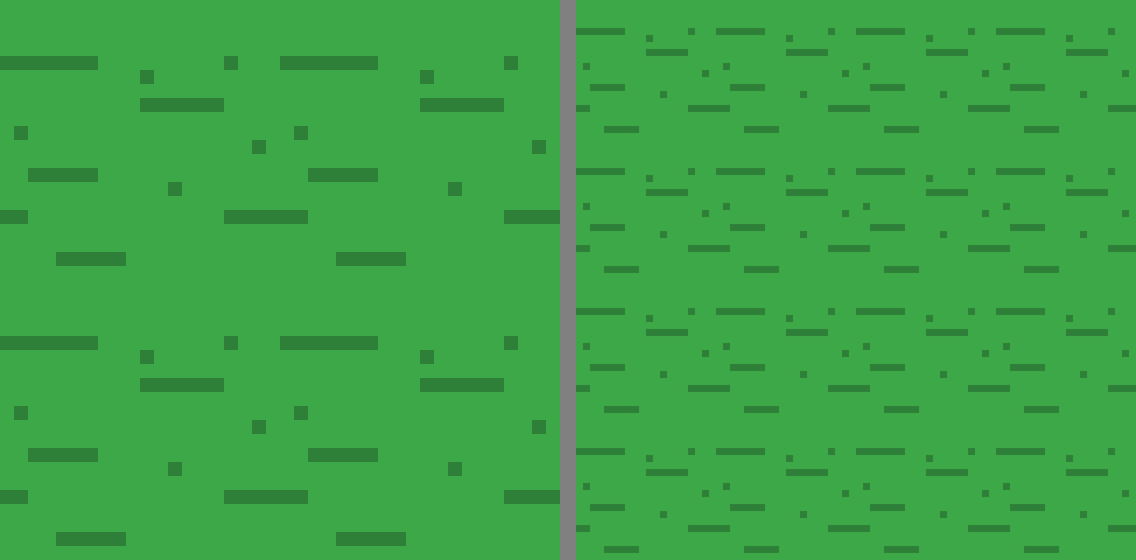
Left: one tile. Right: repeated 2 by 2.
Write a Shadertoy shader that draws this texture.

```glsl
// Blocky grass tile: dark horizontal dashes and square specks on flat green.

const float REPEATS = 2.0;      // tiles across and down the canvas
const float GRID = 20.0;        // square cells along one tile side
const float MARK_HEIGHT = 1.0;  // thickness of every mark, in cells
const vec3 GRASS = vec3(0.24, 0.66, 0.28);
const vec3 BLADE = vec3(0.18, 0.50, 0.22);

// Dashes: left column, bottom row, length, all in cells.
const int DASH_COUNT = 5;
const vec3 DASHES[DASH_COUNT] = vec3[](
    vec3(0, 15, 7), vec3(10, 12, 6), vec3(2, 7, 5), vec3(16, 4, 6), vec3(4, 1, 5));

// Specks: left column and bottom row of one-cell squares.
const int SPECK_COUNT = 5;
const vec2 SPECKS[SPECK_COUNT] = vec2[](
    vec2(16, 15), vec2(10, 14), vec2(1, 10), vec2(18, 9), vec2(12, 6));

// Antialiased coverage of a box that wraps around the tile edges.
float wrappedBox(vec2 p, vec2 corner, vec2 size, vec2 pixel) {
    vec2 offset = mod(p - corner - 0.5 * size + 0.5 * GRID, GRID) - 0.5 * GRID;
    vec2 cover = clamp(0.5 + (0.5 * size - abs(offset)) / pixel, 0.0, 1.0);
    return cover.x * cover.y;
}

void mainImage(out vec4 fragColor, in vec2 fragCoord) {
    // Cell coordinates, and the size of one pixel in cells.
    vec2 pixel = REPEATS * GRID / iResolution.xy;
    vec2 p = fragCoord * pixel;

    float mark = 0.0;
    for (int i = 0; i < DASH_COUNT; i++) {
        vec2 size = vec2(DASHES[i].z, MARK_HEIGHT);
        mark = max(mark, wrappedBox(p, DASHES[i].xy, size, pixel));
    }
    for (int i = 0; i < SPECK_COUNT; i++) {
        mark = max(mark, wrappedBox(p, SPECKS[i], vec2(MARK_HEIGHT), pixel));
    }

    fragColor = vec4(mix(GRASS, BLADE, mark), 1.0);
}
```
